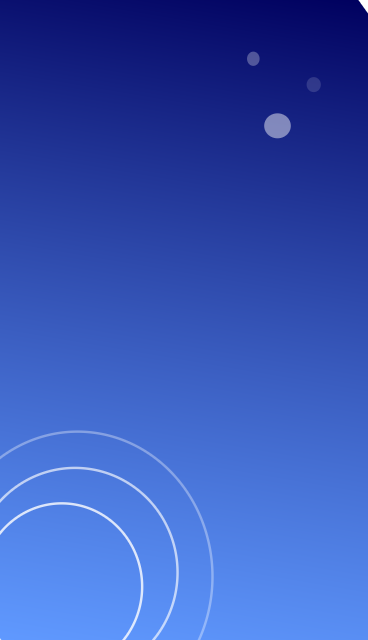
Reproduce this background procedurally as a Shadertoy shader.

```glsl
// Tilted blue gradient with pale rings rising from the lower left and soft dots at the upper right.

// Approximate signed distance to an ellipse given as (center.xy, radii.xy)
float ellipseDistance(vec2 p, vec4 ellipse) {
    vec2 q = p - ellipse.xy;
    float k = length(q / ellipse.zw);
    float slope = length(q / (ellipse.zw * ellipse.zw));
    return k * (k - 1.0) / max(slope, 1e-4);
}

// Antialiased coverage of a signed distance
float coverage(float d, float pixel) {
    return clamp(0.5 - d / pixel, 0.0, 1.0);
}

void mainImage(out vec4 fragColor, in vec2 fragCoord) {
    vec2 p = fragCoord / iResolution.y;
    float pixel = 1.0 / iResolution.y;
    float width = iResolution.x / iResolution.y;

    // Gradient from navy at the upper right to sky blue at the lower left
    float t = (1.0 - p.y + 0.17 * (width - p.x)) / (1.0 + 0.17 * width);
    t += 0.22 * t * (1.0 - t);
    vec3 color = mix(vec3(0.0, 0.0, 0.37), vec3(0.375, 0.6, 1.0), t);

    // Outlined rings, faintest outside
    vec4 rings[3] = vec4[3](
        vec4(0.1211, 0.0990, 0.2109, 0.2266),
        vec4(0.1172, 0.1055, 0.1602, 0.1634),
        vec4(0.0964, 0.0833, 0.1257, 0.1302));
    vec3 ringAlpha = vec3(0.34, 0.65, 0.8);

    // Translucent dots
    vec4 dots[3] = vec4[3](
        vec4(0.3958, 0.9082, 0.0098, 0.0111),
        vec4(0.4902, 0.8678, 0.0111, 0.0117),
        vec4(0.4336, 0.8034, 0.0208, 0.0195));
    vec3 dotAlpha = vec3(0.28, 0.14, 0.46);

    for (int i = 0; i < 3; i++) {
        float stroke = abs(ellipseDistance(p, rings[i])) - 0.0019;
        color = mix(color, vec3(1.0), ringAlpha[i] * coverage(stroke, pixel));
        float disc = ellipseDistance(p, dots[i]);
        color = mix(color, vec3(1.0), dotAlpha[i] * coverage(disc, pixel));
    }

    // White clipped corner at the upper right
    float corner = 1.0368 - dot(p, vec2(0.814, 0.581));
    color = mix(color, vec3(1.0), coverage(corner, pixel));

    fragColor = vec4(color, 1.0);
}
```
